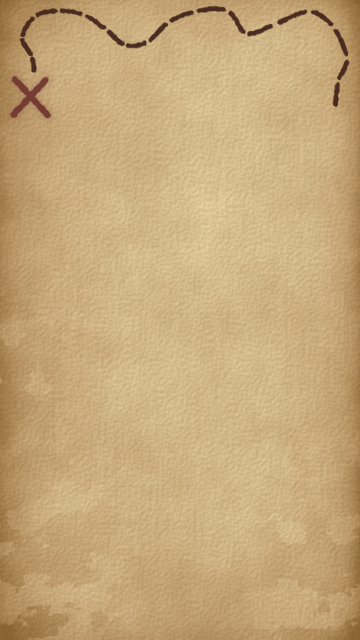
This background is drawn by a Shadertoy shader. Its source:

```glsl
// Aged parchment map: a dashed ink trail winds along the top to a red cross.
// Paper tone is a sum of edge burns and noise stains run through a colour ramp;
// embossed gradient noise gives the grain, and distance fields draw the ink.

#define GRAIN_SCALE 105.0
#define GRAIN_DEPTH 0.085
#define STAIN_DEPTH 0.30
#define PATCH_DEPTH 0.24
#define DASH_RADIUS 0.0064
#define DASH_INSET 0.14
#define CROSS_RADIUS 0.0085
#define INK_ROUGHNESS 0.0035
#define INK_COLOR vec3(0.27, 0.15, 0.11)
#define CROSS_COLOR vec3(0.45, 0.22, 0.19)

// Trail knots, one at each gap between dashes: x and depth below the top edge,
// both in canvas widths.
const int KNOTS = 19;
const vec2 TRAIL[KNOTS] = vec2[KNOTS](
    vec2(.095, .199), vec2(.088, .157), vec2(.062, .104), vec2(.097, .046),
    vec2(.162, .030), vec2(.234, .042), vec2(.296, .083), vec2(.347, .125),
    vec2(.410, .116), vec2(.468, .062), vec2(.542, .032), vec2(.632, .030),
    vec2(.685, .093), vec2(.764, .067), vec2(.859, .032), vec2(.926, .076),
    vec2(.963, .162), vec2(.940, .225), vec2(.931, .296));

vec2 hashGradient(vec2 cell) {
    vec3 h = fract(cell.xyx * vec3(0.1031, 0.1030, 0.0973));
    h += dot(h, h.yzx + 33.33);
    float angle = 6.2832 * fract((h.x + h.y) * h.z);
    return vec2(cos(angle), sin(angle));
}

float gradientNoise(vec2 p) {
    vec2 i = floor(p), f = p - i;
    vec2 u = f * f * f * (f * (f * 6.0 - 15.0) + 10.0);
    vec2 e = vec2(1, 0);
    float a = dot(hashGradient(i), f);
    float b = dot(hashGradient(i + e.xy), f - e.xy);
    float c = dot(hashGradient(i + e.yx), f - e.yx);
    float d = dot(hashGradient(i + e.xx), f - e.xx);
    return mix(mix(a, b, u.x), mix(c, d, u.x), u.y);
}

float fbm(vec2 p) {
    float sum = 0.0, amp = 0.6;
    for (int i = 0; i < 5; i++) {
        sum += amp * gradientNoise(p);
        p = mat2(1.6, 1.2, -1.2, 1.6) * p + 7.3;
        amp *= 0.55;
    }
    return sum;
}

float segmentDistance(vec2 p, vec2 a, vec2 b) {
    vec2 ab = b - a;
    return length(p - a - ab * clamp(dot(p - a, ab) / dot(ab, ab), 0.0, 1.0));
}

// Catmull-Rom point on the span that starts at knot i
vec2 trailPoint(int i, float t) {
    vec2 a = TRAIL[max(i - 1, 0)], b = TRAIL[i];
    vec2 c = TRAIL[i + 1], d = TRAIL[min(i + 2, KNOTS - 1)];
    return b + 0.5 * t * (c - a + t * (2.0 * a - 5.0 * b + 4.0 * c - d
             + t * (3.0 * (b - c) + d - a)));
}

float trailDistance(vec2 p) {
    float dist = 1.0;
    for (int i = 0; i < KNOTS - 1; i++) {
        vec2 from = trailPoint(i, DASH_INSET);
        for (int k = 1; k <= 5; k++) {
            vec2 to = trailPoint(i, mix(DASH_INSET, 1.0 - DASH_INSET, float(k) / 5.0));
            dist = min(dist, segmentDistance(p, from, to));
            from = to;
        }
    }
    return dist;
}

// Wear from 0 (clean) to 1 (burnt) to paper colour
vec3 paperRamp(float wear) {
    float w = clamp(wear, -0.1, 1.15) * 3.0;
    vec3 c = mix(vec3(.845, .75, .57), vec3(.78, .66, .475), min(w, 1.0));
    c = mix(c, vec3(.71, .57, .38), clamp(w - 1.0, 0.0, 1.0));
    return mix(c, vec3(.59, .45, .255), max(w - 2.0, 0.0));
}

void mainImage(out vec4 fragColor, in vec2 fragCoord) {
    vec2 uv = fragCoord / iResolution.xy;
    vec2 p = vec2(uv.x, (1.0 - uv.y) * iResolution.y / iResolution.x);
    float pixel = 1.0 / iResolution.x;

    // Burnt edges and broad shading
    float stain = fbm(p * 4.0 + 3.0);
    float wear = 0.06 + 0.30 * length((uv - vec2(0.60, 0.66)) * vec2(0.7, 1.0));
    wear += 0.68 * exp(-8.5 * uv.x) + 0.72 * exp(-15.0 * (1.0 - uv.x));
    wear += 0.32 * exp(-28.0 * (1.0 - uv.y)) + 0.38 * exp(-14.0 * uv.y);
    wear += STAIN_DEPTH * stain + 0.10 * fbm(p * 19.0);

    // Pale flaked patches toward the lower corners and left side
    float corners = smoothstep(0.38, 0.05, uv.y) * smoothstep(0.05, 0.35, abs(uv.x - 0.52));
    float leftSide = exp(-pow((uv.y - 0.43) / 0.07, 2.0)) * smoothstep(0.35, 0.0, uv.x);
    float flakes = smoothstep(0.02, 0.08, fbm(p * vec2(6.0, 7.5) + 21.0));
    wear -= PATCH_DEPTH * flakes * (0.15 + 0.85 * max(corners, leftSide));
    vec3 color = paperRamp(wear);

    // Embossed grain with faint vertical fibres
    vec2 g = p * GRAIN_SCALE + 1.5 * stain;
    float emboss = gradientNoise(g) - gradientNoise(g + vec2(0.35, 0.45));
    color *= 1.0 + GRAIN_DEPTH * emboss + 0.025 * gradientNoise(p * vec2(70.0, 6.0));

    // Ink with frayed edges
    vec2 fray = vec2(gradientNoise(p * 85.0), gradientNoise(p * 85.0 + 40.0));
    vec2 q = p + INK_ROUGHNESS * fray;
    float trail = trailDistance(q) - DASH_RADIUS;
    float cross = min(segmentDistance(q, vec2(.041, .220), vec2(.132, .319)),
                      segmentDistance(q, vec2(.127, .222), vec2(.037, .319))) - CROSS_RADIUS;
    color = mix(color, CROSS_COLOR, 0.18 * exp(-90.0 * max(cross, 0.0)));
    color = mix(color, INK_COLOR, 0.96 * smoothstep(pixel, -pixel, trail));
    color = mix(color, CROSS_COLOR, 0.96 * smoothstep(pixel, -pixel, cross));
    fragColor = vec4(color, 1.0);
}
```
